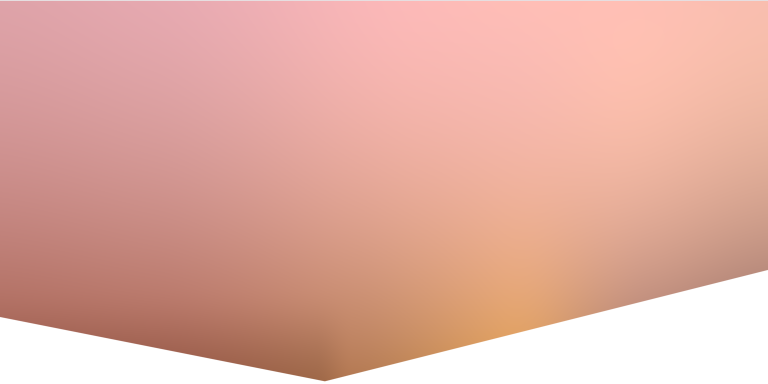
This background is drawn by a Shadertoy shader. Its source:

```glsl
// Draws a soft rose, peach and amber gradient panel with a pointed lower edge on white.
#define LEFT_EDGE 0.1745
#define TIP vec2(0.423, 0.007)
#define RIGHT_EDGE 0.297
#define MID_DEPTH 0.5
#define LOW_DEPTH 0.83
#define RULE_HEIGHT 0.0026
#define RULE_COLOR vec3(0.90, 0.87, 0.88)
#define TIP_SHADE 0.10

// Eased step between two stops, slightly widened so neighbours overlap
float stopBlend(float a, float b, float x) {
    float overlap = 0.2 * (b - a);
    return smoothstep(a - overlap, b + overlap, x);
}

// Horizontal ramp through six colours
vec3 ramp(float x, vec3 c0, vec3 c1, vec3 c2, vec3 c3, vec3 c4, vec3 c5) {
    vec3 color = c0;
    color += (c1 - c0) * stopBlend(0.00, 0.25, x);
    color += (c2 - c1) * stopBlend(0.25, 0.50, x);
    color += (c3 - c2) * stopBlend(0.50, 0.68, x);
    color += (c4 - c3) * stopBlend(0.68, 0.82, x);
    color += (c5 - c4) * stopBlend(0.82, 1.00, x);
    return color;
}

// Smooth curve through the upper, middle and lower colours
vec3 blendDepth(float d, vec3 top, vec3 mid, vec3 low) {
    float m = MID_DEPTH, l = LOW_DEPTH;
    return top * (d - m) * (d - l) / (m * l)
         + mid * d * (d - l) / (m * (m - l))
         + low * d * (d - m) / (l * (l - m));
}

// Signed distance above the line through a and b
float aboveLine(vec2 p, vec2 a, vec2 b) {
    vec2 along = normalize(b - a);
    return dot(p - a, vec2(-along.y, along.x));
}

void mainImage(out vec4 fragColor, in vec2 fragCoord) {
    vec2 uv = fragCoord / iResolution.xy;
    float aspect = iResolution.x / iResolution.y;
    float pixel = 1.0 / iResolution.y;
    float depth = 1.0 - uv.y;

    // Colour field
    vec3 top = ramp(uv.x, vec3(0.870, 0.637, 0.660), vec3(0.910, 0.667, 0.698),
        vec3(0.988, 0.722, 0.725), vec3(1.000, 0.745, 0.714),
        vec3(1.000, 0.748, 0.710), vec3(0.973, 0.745, 0.686));
    vec3 mid = ramp(uv.x, vec3(0.784, 0.541, 0.525), vec3(0.816, 0.580, 0.557),
        vec3(0.900, 0.659, 0.590), vec3(0.941, 0.698, 0.608),
        vec3(0.920, 0.695, 0.615), vec3(0.843, 0.647, 0.569));
    vec3 low = ramp(uv.x, vec3(0.682, 0.424, 0.369), vec3(0.714, 0.459, 0.396),
        vec3(0.784, 0.557, 0.424), vec3(0.902, 0.651, 0.424),
        vec3(0.745, 0.549, 0.480), vec3(0.627, 0.463, 0.424));
    vec3 color = blendDepth(depth, top, mid, low);

    // Shade on the left of the point
    float shade = smoothstep(0.75, 1.0, depth) * smoothstep(0.46, 0.41, uv.x);
    color *= 1.0 - TIP_SHADE * shade;

    // Fine pale rule along the top
    float rule = clamp((RULE_HEIGHT - depth) / pixel + 0.5, 0.0, 1.0);
    color = mix(color, RULE_COLOR, rule);

    // Pointed lower edge
    vec2 scale = vec2(aspect, 1.0);
    vec2 p = uv * scale;
    vec2 tip = TIP * scale;
    float inside = min(aboveLine(p, vec2(0.0, LEFT_EDGE), tip),
                       aboveLine(p, tip, vec2(aspect, RIGHT_EDGE)));
    float cover = smoothstep(-0.7 * pixel, 0.7 * pixel, inside);
    fragColor = vec4(mix(vec3(1.0), clamp(color, 0.0, 1.0), cover), 1.0);
}
```
